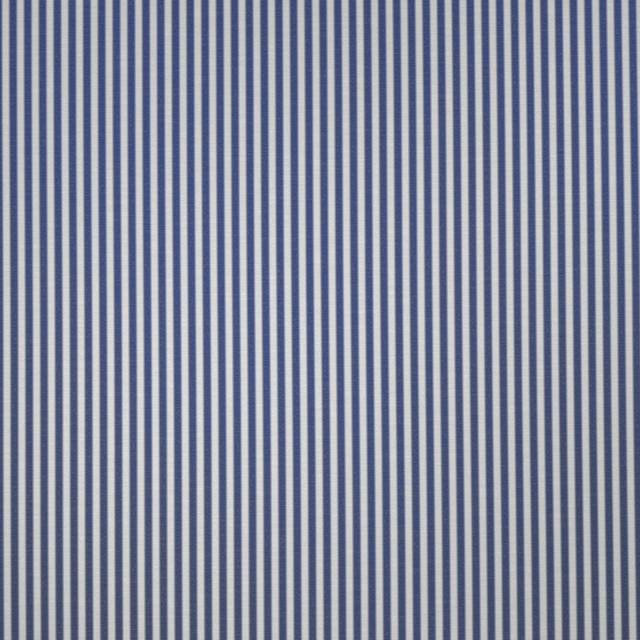
Write a Shadertoy shader that draws this texture.

```glsl
vec2 hash2(vec2 p) {
    vec3 q = fract(p.xyx * vec3(0.1031, 0.1030, 0.0973));
    q += dot(q, q.yzx + 33.33);
    return fract((q.xx + q.yz) * q.zy);
}

// Distance to the nearest scattered point, one point per cell
float cellular(vec2 p) {
    vec2 cell = floor(p), local = fract(p);
    float nearest = 2.0;
    for (int y = -1; y <= 1; y++)
    for (int x = -1; x <= 1; x++) {
        vec2 offset = vec2(x, y);
        nearest = min(nearest, length(offset + hash2(cell + offset) - local));
    }
    return nearest;
}

void mainImage(out vec4 fragColor, in vec2 fragCoord) {
    vec2 uv = fragCoord / iResolution.xy;
    vec2 centred = uv - 0.5;

    // Fine weave and long, faint crosswise threads
    float weave = cellular(uv * vec2(250.0, 360.0)) - 0.5;
    float slub = cellular(uv * vec2(16.0, 300.0) + 40.0) - 0.5;

    // Cloth leans slightly, more towards the right
    float x = uv.x + centred.y * mix(0.003, 0.012, uv.x);
    x += 0.0003 * sin(uv.y * 9.0 + uv.x * 5.0);

    // Pale stripe centred in each repeat, with soft woven edges
    float stripe = x * 43.2 + 0.05;
    float fromCentre = abs(fract(stripe) - 0.5) + 0.03 * weave;
    float softness = max(0.115, 0.75 * 43.2 / iResolution.x);
    float pale = 1.0 - smoothstep(0.242 - softness, 0.242 + softness, fromCentre);

    // Dyed threads turn from clear to greyed blue down the cloth
    float greyed = 0.43 + 1.1 * weave - 0.6 * centred.y + 0.4 * slub;
    greyed += 0.12 * sin(uv.x * 7.0 + uv.y * 4.0);
    vec3 blue = mix(vec3(0.265, 0.32, 0.51), vec3(0.295, 0.315, 0.40), clamp(greyed, 0.0, 1.0));
    blue += 0.08 * weave;
    vec3 white = vec3(0.81, 0.812, 0.807) + 0.05 * weave;
    vec3 color = mix(blue, white, pale) + 0.03 * slub;

    // Broad unevenness of light, fading to the corners
    color *= 1.0 + 0.02 * sin(uv.x * 5.0 + uv.y * 2.0) + 0.016 * sin(uv.y * 6.0 - uv.x * 3.0);
    color *= 1.04 - 0.24 * dot(centred, centred);
    fragColor = vec4(clamp(color, 0.0, 1.0), 1.0);
}
```
